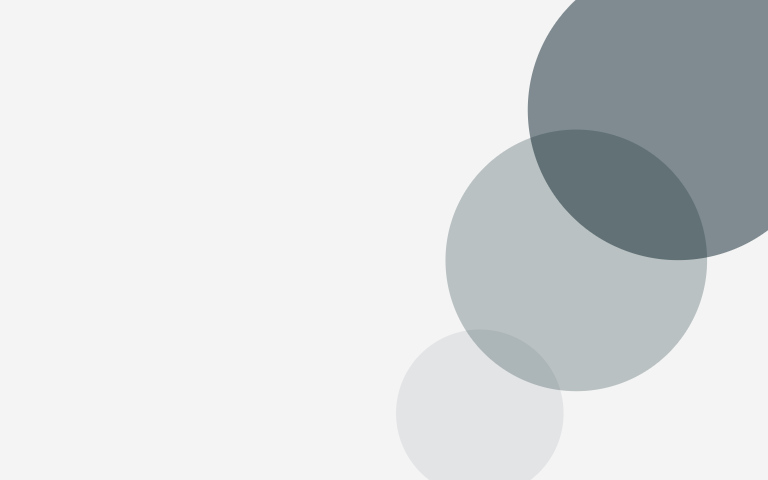
This background is drawn by a Shadertoy shader. Its source:

```glsl
// Three translucent slate discs overlapping along the right of a pale grey field.

const vec3 PAPER = vec3(0.957);

// Discs: centre x, centre y, radius, in units of the canvas height
const vec3 LARGE_DISC  = vec3(1.4125, 0.7710, 0.3130);
const vec3 MIDDLE_DISC = vec3(1.2006, 0.4575, 0.2725);
const vec3 SMALL_DISC  = vec3(0.9996, 0.1390, 0.1745);

// Tints: red, green, blue, opacity
const vec4 LARGE_TINT  = vec4(0.498, 0.545, 0.567, 1.00);
const vec4 MIDDLE_TINT = vec4(0.000, 0.124, 0.140, 0.24);
const vec4 SMALL_TINT  = vec4(0.000, 0.057, 0.150, 0.07);

// Lays one smooth-edged disc over the colour beneath it
vec3 layDisc(vec3 base, vec2 point, vec3 disc, vec4 tint, float pixel) {
    float distanceToEdge = length(point - disc.xy) - disc.z;
    float coverage = clamp(0.5 - distanceToEdge / pixel, 0.0, 1.0);
    return mix(base, tint.rgb, coverage * tint.a);
}

void mainImage(out vec4 fragColor, in vec2 fragCoord) {
    float pixel = 1.0 / iResolution.y;
    vec2 point = fragCoord * pixel;

    // Stack the discs from the back to the front
    vec3 color = PAPER;
    color = layDisc(color, point, LARGE_DISC, LARGE_TINT, pixel);
    color = layDisc(color, point, MIDDLE_DISC, MIDDLE_TINT, pixel);
    color = layDisc(color, point, SMALL_DISC, SMALL_TINT, pixel);

    fragColor = vec4(color, 1.0);
}
```
